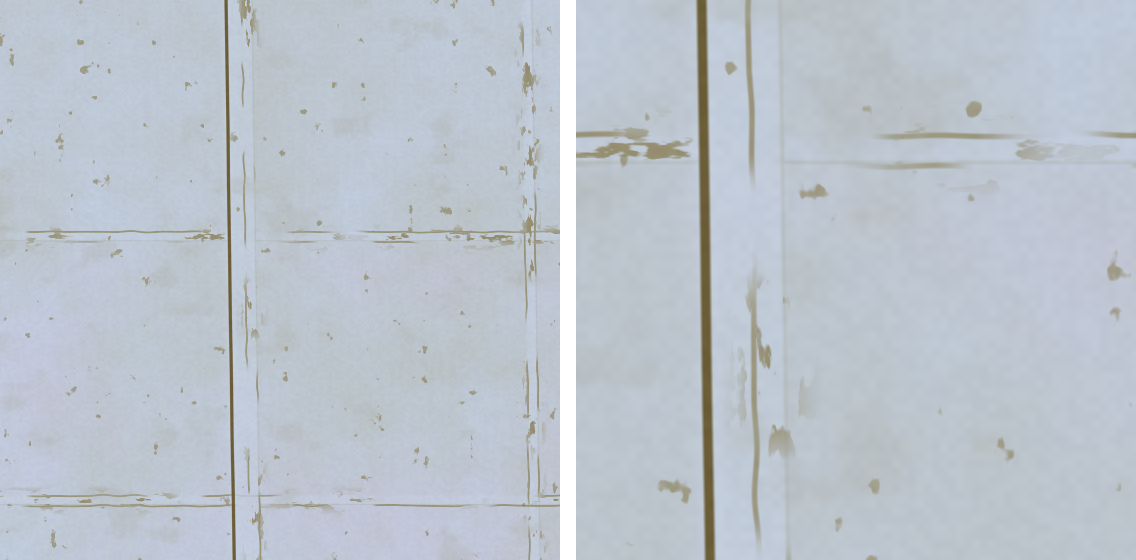
Left, the full canvas; right, a detail of the centre.
Give the GLSL for this texture, as a three.js fragment shader.

```glsl
varying vec2 vUv;

float hash(vec2 p) {
  return fract(sin(dot(p, vec2(127.1, 311.7))) * 43758.5453);
}

float noise(vec2 p) {
  vec2 i = floor(p);
  vec2 f = fract(p);
  f = f * f * (3.0 - 2.0 * f);
  return mix(mix(hash(i), hash(i + vec2(1.0, 0.0)), f.x),
             mix(hash(i + vec2(0.0, 1.0)), hash(i + 1.0), f.x), f.y);
}

float fbm(vec2 p) {
  float sum = 0.0;
  float amp = 0.533;
  for (int i = 0; i < 4; i++) {
    sum += amp * noise(p);
    p = p * 2.03 + 17.3;
    amp *= 0.5;
  }
  return sum;
}

// Broken lines on both edges of a seam, with clustered chips around them
float seamWear(float across, float along, float seed) {
  float side = step(0.0, across);
  float ragged = across + 0.003 * (noise(vec2(along * 35.0, seed)) - 0.5);
  float edge = abs(abs(ragged) - 0.009);
  float broken = smoothstep(0.48, 0.68, noise(vec2(along * 13.0, seed + 7.0 * side)));
  float line = broken * (1.0 - smoothstep(0.0006, 0.0026, edge));

  float cluster = smoothstep(0.35, 0.7, noise(vec2(along * 11.0 + 5.0, seed + 3.0)));
  float chips = smoothstep(0.6, 0.69, fbm(vec2(along * 42.0, across * 100.0) + seed * 9.0));
  chips *= cluster * exp(-pow(across / 0.016, 2.0));
  return max(line * 0.75, chips * 0.85);
}

void main() {
  // Slight lean of the upright seams
  vec2 p = vUv;
  p.x -= 0.0145 * (1.0 - p.y);

  // Panel grid
  vec2 pitch = vec2(0.5, 0.471);
  vec2 grid = (p - vec2(0.441, 0.106)) / pitch;
  vec2 panel = floor(grid);
  vec2 seam = floor(grid + 0.5);
  vec2 across = (grid - seam) * pitch;

  // Mottled paint, with a tint for each panel
  vec3 greyPaint = vec3(0.725, 0.755, 0.76);
  vec3 bluePaint = vec3(0.755, 0.80, 0.875);
  float mottle = fbm(p * 5.0 + 2.0) * 0.9 + fbm(p * 24.0) * 0.45;
  float tint = mottle - 0.12 + 0.14 * (hash(panel + 4.0) - 0.5);
  tint += 0.12 * (1.0 - smoothstep(0.40, 0.45, p.x));
  vec3 color = mix(greyPaint, bluePaint, clamp(tint, 0.0, 1.0));
  float lilac = smoothstep(0.4, 0.7, fbm(p * 3.0 + 31.0)) * (1.0 - smoothstep(0.5, 0.6, p.y));
  color += vec3(0.012, -0.008, 0.01) * lilac;

  // Pale bands along the seams
  vec2 band = 1.0 - smoothstep(vec2(0.006), vec2(0.013), abs(across));
  float strip = smoothstep(0.404, 0.410, p.x) * (1.0 - smoothstep(0.444, 0.452, p.x));
  float pale = max(max(band.x, band.y * 0.8), strip);
  color = mix(color, vec3(0.77, 0.815, 0.885), pale * 0.55);

  // Worn seams
  vec3 rust = vec3(0.55, 0.51, 0.36);
  float wear = max(seamWear(across.x, p.y, seam.x + 11.0),
                   seamWear(across.y, p.x, seam.y + 23.0) * (1.0 - strip * 0.8));
  color = mix(color, vec3(0.64, 0.65, 0.60), 0.3 * max(
    exp(-pow((across.x - 0.009) / 0.0015, 2.0)),
    exp(-pow((across.y + 0.007) / 0.0015, 2.0)) * (1.0 - strip)));
  color = mix(color, rust, wear);

  // Scattered flecks and soft stains
  float flecks = smoothstep(0.76, 0.83, fbm(p * vec2(48.0, 40.0) + 60.0));
  color = mix(color, rust, flecks * 0.65);
  float stain = smoothstep(0.6, 0.8, fbm(p * vec2(14.0, 18.0) + 80.0));
  color = mix(color, vec3(0.68, 0.69, 0.66), stain * 0.3);

  // Dark upright groove
  float groove = abs(p.x - 0.4035 + 0.0008 * (noise(vec2(p.y * 9.0, 2.0)) - 0.5));
  color = mix(color, vec3(0.78, 0.82, 0.88), 0.5 * exp(-pow(groove / 0.008, 2.0)));
  color = mix(color, vec3(0.40, 0.34, 0.18), 0.95 * (1.0 - smoothstep(0.0016, 0.0042, groove)));

  // Fine grain
  color += 0.022 * (noise(vUv * 210.0) - 0.5);
  gl_FragColor = vec4(color, 1.0);
}
```
